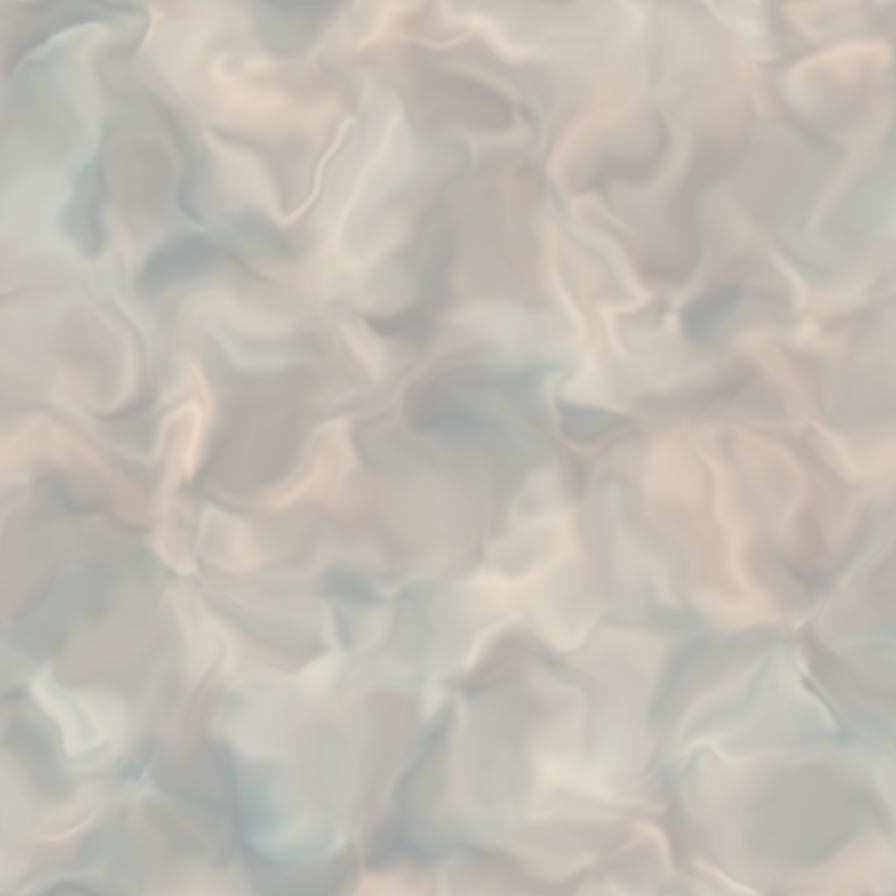
Reproduce this texture procedurally as a WebGL 1 fragment shader.

```glsl
precision highp float;
// Soft, pale marble: blurred grey, cream and blush clouds folded into wisps.
// Wrapping gradient noise is bent by two domain warps, then coloured by a
// tone field, a warm-cool tint field and thin shaded creases.
uniform vec2 u_resolution;

const vec3 SHADE = vec3(0.698, 0.687, 0.664);
const vec3 LIGHT = vec3(0.824, 0.792, 0.742);
const vec3 WARM_SHIFT = vec3(0.046, -0.006, -0.022);
const float BROAD_WARP = 0.090;   // canvas units
const float FINE_WARP = 0.040;
const float BROAD_CELLS = 5.0;    // whole cells across the canvas
const float FINE_CELLS = 9.0;
const float DRIFT_CELLS = 3.0;
const float TONE_CELLS = 7.0;
const float TINT_CELLS = 8.0;
const float CREASE_CELLS = 8.0;
const float DRIFT_GAIN = 0.75;
const float TONE_GAIN = 1.35;
const float WISP_GAIN = 0.55;
const float FOLD_GAIN = 0.50;
const float CREASE_WIDTH = 0.11;

// Unit gradient for a lattice point
vec2 latticeGradient(vec2 cell, float seed) {
  float h = fract(sin(dot(cell, vec2(127.1, 311.7)) + seed * 74.7) * 43758.55);
  float angle = 6.28319 * h;
  return vec2(cos(angle), sin(angle));
}

float cornerValue(vec2 cell, vec2 corner, vec2 local, float cells, float seed) {
  return dot(latticeGradient(mod(cell + corner, cells), seed), local - corner);
}

// Gradient noise that wraps once per canvas, about -0.7 to 0.7
float tileNoise(vec2 uv, float cells, float seed) {
  vec2 p = uv * cells;
  vec2 cell = floor(p);
  vec2 f = p - cell;
  vec2 s = f * f * f * (f * (f * 6.0 - 15.0) + 10.0);
  float bottom = mix(cornerValue(cell, vec2(0.0, 0.0), f, cells, seed),
                     cornerValue(cell, vec2(1.0, 0.0), f, cells, seed), s.x);
  float top = mix(cornerValue(cell, vec2(0.0, 1.0), f, cells, seed),
                  cornerValue(cell, vec2(1.0, 1.0), f, cells, seed), s.x);
  return mix(bottom, top, s.y);
}

// Three octaves, kept low so that the result stays blurred
float cloudNoise(vec2 uv, float cells, float seed) {
  float sum = 0.0;
  float weight = 1.0;
  for (int octave = 0; octave < 3; octave++) {
    sum += weight * tileNoise(uv, cells, seed);
    cells *= 2.0;
    weight *= 0.5;
    seed += 1.0;
  }
  return sum;
}

vec2 warp(vec2 uv, float cells, float seed) {
  return vec2(cloudNoise(uv, cells, seed), cloudNoise(uv, cells, seed + 5.0));
}

// Pale thread with a light and a dark flank, fading in and out along its path
float crease(vec2 uv, float seed) {
  float n = tileNoise(uv, CREASE_CELLS, seed) / CREASE_WIDTH;
  float presence = smoothstep(-0.05, 0.35, tileNoise(uv, CREASE_CELLS, seed + 1.0));
  float thread = exp(-n * n);
  float fold = n * exp(-0.5 * n * n);
  return presence * (WISP_GAIN * thread + FOLD_GAIN * fold);
}

void main() {
  vec2 uv = gl_FragCoord.xy / u_resolution;

  // Folded coordinates
  vec2 bent = uv + BROAD_WARP * warp(uv, BROAD_CELLS, 1.0);
  vec2 folded = bent + FINE_WARP * warp(bent, FINE_CELLS, 13.0);

  // Light and dark clouds with creases
  float tone = 0.40 + TONE_GAIN * cloudNoise(folded, TONE_CELLS, 27.0);
  tone += DRIFT_GAIN * tileNoise(bent, DRIFT_CELLS, 61.0);
  tone += crease(folded, 35.0) + crease(bent, 41.0);
  tone = 0.5 + (tone - 0.5) / (1.0 + 0.15 * abs(tone - 0.5));

  // Blush against cool grey-green
  float tint = cloudNoise(folded, TINT_CELLS, 53.0);
  tint += tileNoise(bent, DRIFT_CELLS, 67.0);

  vec3 color = mix(SHADE, LIGHT, tone) + WARM_SHIFT * tint;
  gl_FragColor = vec4(color, 1.0);
}
```
